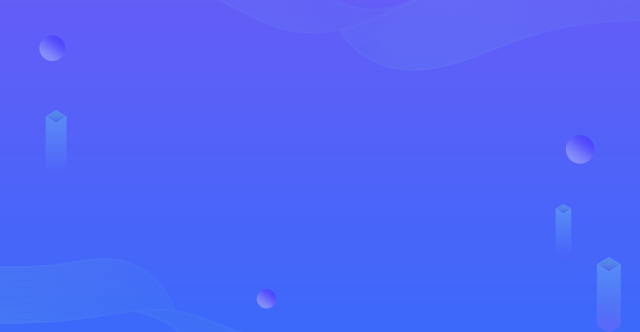
A Shadertoy shader for this background:

```glsl
// A violet-to-blue backdrop with woven line ribbons at two corners,
// shaded balls and glassy pillars that fade out downwards.
// Ribbons are line families blended between two curves; lengths are in canvas heights.

const vec3 SKY_TOP = vec3(0.392, 0.364, 0.970);
const vec3 SKY_BOTTOM = vec3(0.234, 0.411, 0.980);
const vec3 BALL_LIGHT = vec3(0.53, 0.57, 0.98);
const vec3 BALL_DARK = vec3(0.30, 0.27, 0.99);
const vec3 PILLAR_BLUE = vec3(0.345, 0.560, 0.960);
const vec3 PILLAR_FOOT = vec3(0.36, 0.41, 0.97);
const vec3 LID_RIM = vec3(0.42, 0.61, 0.97);
const vec3 LID_SHADE = vec3(0.29, 0.42, 0.93);
const vec3 THREAD = vec3(0.48, 0.62, 0.97);
const vec3 VEIL_TOP = vec3(0.35, 0.43, 0.94);
const vec3 VEIL_BOTTOM = vec3(0.23, 0.49, 0.92);
const float THREAD_COUNT = 32.0;
const float VEIL_ALPHA = 0.25;
const float THREAD_ALPHA = 0.15;
const float RIM_ALPHA = 0.15;

// Bell curve with separate widths left and right of its centre
float bell(float x, float centre, float leftWidth, float rightWidth) {
    float u = (x - centre) / (x < centre ? leftWidth : rightWidth);
    return exp(-u * u);
}

// Height of a quarter ellipse, u = 0 at its crown
float arch(float u) { return sqrt(max(1.0 - u * u, 0.0)); }

// Soft coverage of a signed distance
float cover(float d, float aa) { return 1.0 - smoothstep(-aa, aa, d); }

// Veil and threads filling the band lo < y < hi
vec3 ribbon(vec3 col, float y, float lo, float hi, vec3 veil, float strength) {
    float aaLo = max(fwidth(y - lo), 1e-4);
    float aaHi = max(fwidth(hi - y), 1e-4);
    float inside = cover(lo - y, aaLo) * cover(y - hi, aaHi);
    float t = (y - lo) / max(hi - lo, 1e-3);
    float phase = t * THREAD_COUNT;
    float blur = fwidth(phase);
    float line = 1.0 - smoothstep(0.08, 0.14 + blur, abs(fract(phase) - 0.5));
    line = mix(line, 0.3, smoothstep(0.4, 1.0, blur));
    float rim = exp(-abs(y - hi) / (aaHi * 0.9)) + exp(-abs(y - lo) / (aaLo * 0.9));
    col = mix(col, veil, inside * strength * VEIL_ALPHA);
    float glow = THREAD_ALPHA * line + RIM_ALPHA * min(rim, 1.0);
    return mix(col, THREAD, inside * strength * glow);
}

vec3 topRibbons(vec3 col, vec2 p) {
    float depth = 1.0 - p.y;
    float fold = 0.225 * bell(p.x, 0.9375, 0.3675, 0.4075) - 0.125;
    float u = (p.x - 1.125) / 0.1125;
    float gap = 0.0275 * (1.0 - u * u);
    float v = p.x - 1.2425;
    float belly = v < 0.0 ? 0.2125 * arch(v / 0.2425)
                          : 0.06 + 0.1525 * bell(v, 0.0, 1.0, 0.3375);
    col = ribbon(col, depth, gap, fold, VEIL_TOP, 0.75);
    float fade = mix(1.0, 0.6, smoothstep(1.35, 1.9, p.x));
    return ribbon(col, depth, fold, belly, VEIL_TOP, fade);
}

vec3 bottomRibbons(vec3 col, vec2 p) {
    float v = p.x - 0.3125;
    float crest = v < 0.0 ? 0.1975 + 0.025 * bell(v, 0.0, 0.125, 1.0)
                          : 0.2225 * arch(v / 0.225);
    float swell = bell(p.x, 0.4875, 0.225, 0.2575);
    float fold = p.x < 0.4875 ? 0.025 + 0.0425 * swell : 0.1175 * swell - 0.05;
    float u = (p.x - 0.375) / 0.1625;
    float tuck = 0.0625 * (1.0 - u * abs(u));
    float corner = fold + 0.055 * bell(p.x, 0.0, 1.0, 0.09) - 0.004;
    float fade = mix(1.15, 0.75, smoothstep(0.0, 0.4, p.x));
    col = ribbon(col, p.y, fold, crest, VEIL_BOTTOM, fade);
    col = ribbon(col, p.y, fold, corner, VEIL_BOTTOM, 0.4);
    return ribbon(col, p.y, tuck, fold, VEIL_BOTTOM, 0.9);
}

// Ball lit from the lower left
vec3 ball(vec3 col, vec2 p, vec2 centre, float radius, float px) {
    vec2 q = (p - centre) / radius;
    float light = smoothstep(-1.0, 1.0, dot(q, vec2(-0.6, -0.8)));
    vec3 shade = mix(BALL_DARK, BALL_LIGHT, light);
    return mix(col, shade, 0.95 * cover((length(q) - 1.0) * radius, px));
}

// Pillar with a diamond lid; size = half width and full height below the lid centre
vec3 pillar(vec3 col, vec2 p, vec2 lid, vec2 size, float foot, float px) {
    vec2 q = p - lid;
    float slope = 0.62;
    float side = abs(q.x) - size.x;
    float roof = slope * (size.x - abs(q.x));
    float body = cover(side, px) * cover(q.y - roof, px)
               * cover(-size.y - roof * 0.9 + slope * size.x * 0.9 - q.y - 0.02, px);
    float fade = clamp(1.0 + q.y / size.y, 0.0, 1.0);
    col = mix(col, PILLAR_FOOT, body * foot * (1.0 - fade));
    col = mix(col, PILLAR_BLUE, body * 0.92 * fade);
    float diamond = abs(q.y) - roof;
    float inner = cover(diamond + 0.0015, px) * cover(side, px);
    float depth = smoothstep(0.4, -0.8, q.y / (slope * size.x));
    vec3 lidColor = mix(PILLAR_BLUE * 0.94, LID_SHADE, depth);
    col = mix(col, lidColor, 0.9 * inner);
    float rim = cover(abs(diamond) - 0.0008, px) * cover(side, px);
    return mix(col, LID_RIM, 0.5 * rim);
}

void mainImage(out vec4 fragColor, in vec2 fragCoord) {
    vec2 p = fragCoord / iResolution.y;
    float px = 0.75 / iResolution.y;
    vec3 col = mix(SKY_BOTTOM, SKY_TOP, p.y);

    col = topRibbons(col, p);
    col = bottomRibbons(col, p);

    col = ball(col, p, vec2(0.1575, 0.855), 0.0388, px);
    col = ball(col, p, vec2(1.7475, 0.550), 0.0430, px);
    col = ball(col, p, vec2(0.8025, 0.100), 0.0290, px);

    col = pillar(col, p, vec2(0.1690, 0.648), vec2(0.0315, 0.170), 0.0, px);
    col = pillar(col, p, vec2(1.6970, 0.370), vec2(0.0235, 0.135), 0.15, px);
    col = pillar(col, p, vec2(1.8340, 0.203), vec2(0.0360, 0.185), 0.9, px);

    fragColor = vec4(col, 1.0);
}
```
